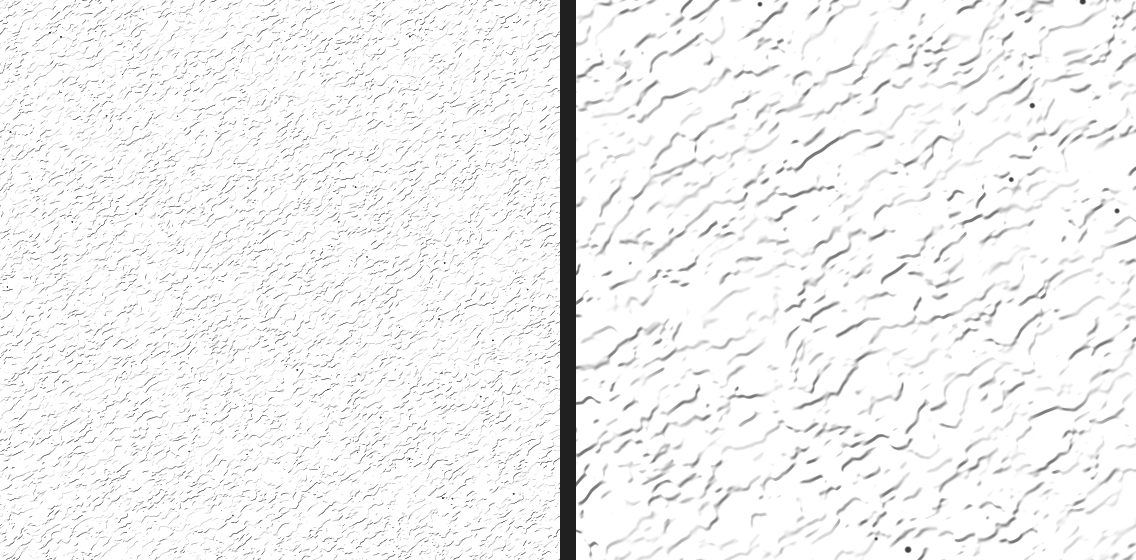
Left: the whole. Right: its middle third, enlarged.
Reproduce this texture procedurally as a three.js fragment shader.

```glsl
// White stucco: short grey creases that climb to the right, with a few dark specks.
// Stretched noise is cut into soft plateaus, then embossed so that only the
// edges facing the upper left cast a thin shadow.
varying vec2 vUv;

const vec3 PLASTER = vec3(1.0);
const vec3 SPECK_COLOR = vec3(0.12);
const vec2 GRAIN_DIR = vec2(0.83, 0.56);
const vec2 GRAIN_FREQ = vec2(92.0, 165.0);   // along and across the creases
const vec2 SHADOW_OFFSET = vec2(-0.0009, 0.0016);
const float SHADOW_DEPTH = 0.43;
const float EDGE_SOFTNESS = 0.085;

float hash(vec2 p) {
  return fract(sin(dot(p, vec2(127.1, 311.7))) * 43758.5453);
}

float valueNoise(vec2 p) {
  vec2 cell = floor(p);
  vec2 f = fract(p);
  vec2 u = f * f * (3.0 - 2.0 * f);
  float low = mix(hash(cell), hash(cell + vec2(1.0, 0.0)), u.x);
  float high = mix(hash(cell + vec2(0.0, 1.0)), hash(cell + 1.0), u.x);
  return mix(low, high, u.y);
}

// Bends the grain so that the creases wander
vec2 warp(vec2 p, float freq, float amount) {
  vec2 bend = vec2(valueNoise(p * freq), valueNoise(p * freq + 57.3));
  return p + amount * (bend - 0.5);
}

// Two octaves of stretched noise, cut at mid height
float plateau(vec2 p, vec2 dir, vec2 freq, float softness) {
  vec2 q = warp(p, 42.0, 0.008);
  vec2 grain = vec2(dot(q, dir), dot(q, vec2(-dir.y, dir.x))) * freq;
  float height = (valueNoise(grain) + 0.5 * valueNoise(grain * 2.1 + 19.7)) / 1.5;
  return smoothstep(0.5 - softness, 0.5 + softness, height);
}

// Shadow on the plateau edges that face the offset
float emboss(vec2 p, vec2 offset) {
  float here = plateau(p, GRAIN_DIR, GRAIN_FREQ, EDGE_SOFTNESS);
  float beyond = plateau(p + offset, GRAIN_DIR, GRAIN_FREQ, EDGE_SOFTNESS);
  return max(here - beyond, 0.0);
}

// Sparse round specks, at most one in each grid cell
float specks(vec2 p, float cells, float share) {
  vec2 cell = floor(p * cells);
  vec2 jitter = vec2(hash(cell + 3.1), hash(cell + 8.7));
  vec2 center = (cell + 0.15 + 0.7 * jitter) / cells;
  float radius = mix(0.0008, 0.0019, hash(cell + 14.2));
  float dotMask = 1.0 - smoothstep(radius - 0.0007, radius + 0.0007, distance(p, center));
  return dotMask * step(1.0 - share, hash(cell + 21.9));
}

void main() {
  // Patches of weak and strong relief break the creases up
  float relief = mix(0.35, 1.25, smoothstep(0.2, 0.75, valueNoise(vUv * 62.0 + 31.0)));
  float shadow = SHADOW_DEPTH * relief * emboss(vUv, SHADOW_OFFSET);

  vec3 color = PLASTER * (1.0 - shadow);
  color = mix(color, SPECK_COLOR, 0.85 * specks(vUv, 40.0, 0.04));
  gl_FragColor = vec4(color, 1.0);
}
```
